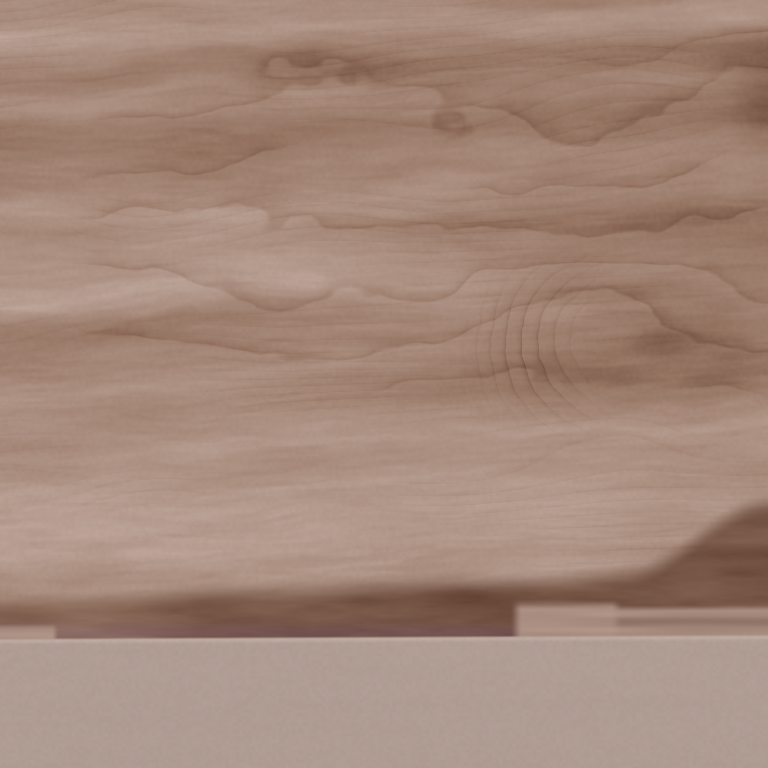
Write a WebGL 1 fragment shader that draws this texture.

```glsl
precision highp float;
// Pale wood board with soft horizontal bands, thin growth lines and a knot,
// above a dark shadow gap and a plain matte ledge. Layered value noise makes
// a tone from 0 (dark) to 1 (light), which a three-stop ramp then colours.
uniform vec2 u_resolution;

float hash(vec2 p) {
  vec3 q = fract(p.xyx * 0.1031);
  q += dot(q, q.yzx + 33.33);
  return fract((q.x + q.y) * q.z);
}

float noise(vec2 p) {
  vec2 i = floor(p), f = fract(p);
  f = f * f * (3.0 - 2.0 * f);
  return mix(mix(hash(i), hash(i + vec2(1.0, 0.0)), f.x),
             mix(hash(i + vec2(0.0, 1.0)), hash(i + 1.0), f.x), f.y);
}

float fbm(vec2 p) {
  float sum = 0.0, amp = 0.5;
  for (int i = 0; i < 5; i++) {
    sum += amp * noise(p);
    p = p * 2.03 + 17.3;
    amp *= 0.5;
  }
  return sum;
}

// Soft bump of half-width w around c
float band(float v, float c, float w) {
  float d = (v - c) / w;
  return exp(-d * d);
}

// Soft-edged rectangle mask
float box(vec2 p, vec2 lo, vec2 hi, float soft) {
  vec2 m = smoothstep(lo - soft, lo + soft, p) * (1.0 - smoothstep(hi - soft, hi + soft, p));
  return m.x * m.y;
}

// Growth line: crisp on one side, fading out on the other
float growthLine(float phase) {
  float f = fract(phase);
  return smoothstep(0.0, 0.07, f) * exp(-f * 7.0);
}

float woodTone(vec2 p) {
  float warp = fbm(p * vec2(3.0, 8.0) + 4.0) - 0.5;
  float v = p.y - 0.035 * p.x + 0.05 * warp;

  // Broad light and dark bands
  float left = 1.0 - smoothstep(0.2, 0.85, p.x);
  float t = 0.71 - 0.1 * smoothstep(0.3, 1.0, p.x) * smoothstep(0.4, 0.55, p.y);
  t += 0.13 * band(v, 0.95, 0.018) + 0.1 * band(v, 0.72, 0.022);
  t += 0.16 * left * band(v, 0.61, 0.022) + 0.08 * left * band(v, 0.66, 0.03);
  t += 0.17 * band(v, 0.31, 0.07) + 0.07 * band(v, 0.41, 0.015);
  t -= 0.17 * band(v, 0.895, 0.022) + 0.13 * band(v, 0.81, 0.025);
  t -= 0.15 * left * band(v, 0.565, 0.018) + 0.1 * (1.0 - left) * band(v, 0.67, 0.035);
  t -= 0.07 * band(v, 0.47, 0.02);

  // Cloudy stain and streaks drawn out along the grain
  t += 0.32 * (fbm(vec2(p.x * 3.0, v * 17.0) + 9.0) - 0.48);
  t += 0.19 * (fbm(vec2(p.x * 7.0, v * 65.0)) - 0.48);
  t += 0.07 * (noise(vec2(p.x * 22.0, v * 210.0)) - 0.5);

  // Wandering growth lines, broken up by noise
  float figure = smoothstep(0.4, 0.62, noise(p * vec2(4.0, 9.0) + 31.0));
  figure *= smoothstep(0.42, 0.5, p.y);
  float path = p.y * 13.0 + 3.2 * fbm(p * vec2(2.6, 5.0) + 21.0);
  t -= 0.26 * figure * growthLine(path);
  float fine = p.y * 62.0 - p.x * 4.0 + 4.0 * noise(p * vec2(5.0, 11.0));
  t -= 0.1 * growthLine(fine) * smoothstep(0.35, 0.75, noise(p * vec2(5.0, 14.0) + 7.0));

  // Knot with arched rings on its left side
  vec2 k = (p - vec2(0.86, 0.555)) * vec2(1.0, 1.25);
  float r = length(k) + 0.035 * warp;
  float arch = band(r, 0.175, 0.055) * smoothstep(-0.02, -0.12, k.x) * band(k.y, 0.0, 0.11);
  t -= arch * (0.07 + 0.34 * growthLine(r * 48.0 + 1.5 * noise(p * 9.0)));
  t -= 0.21 * band(length(k * vec2(1.0, 1.6)) + 0.05 * warp, 0.0, 0.045);
  t -= 0.08 * band(r, 0.085, 0.035);

  // Dark stain cut by the right edge
  t -= 0.25 * band(length((p - vec2(1.01, 0.88)) * vec2(1.0, 0.8)) + 0.06 * warp, 0.0, 0.05);
  return t;
}

vec3 woodColor(float t) {
  vec3 dark = vec3(0.37, 0.24, 0.185);
  vec3 brown = vec3(0.59, 0.46, 0.39);
  vec3 pale = vec3(0.745, 0.655, 0.61);
  return t < 0.5 ? mix(dark, brown, clamp(t * 2.0, 0.0, 1.0))
                 : mix(brown, pale, min(t * 2.0 - 1.0, 1.1));
}

void main() {
  vec2 p = gl_FragCoord.xy / u_resolution;
  float speck = noise(p * 230.0) - 0.5;
  vec3 color = woodColor(woodTone(p) + 0.045 * speck);

  // Shadow gap under the board, swelling toward the right
  float rim = 0.218 + 0.045 * p.x + 0.085 * smoothstep(0.82, 1.0, p.x);
  rim += 0.012 * (noise(p * vec2(7.0, 3.0)) - 0.5);
  float shade = 1.0 - smoothstep(rim - 0.024, rim + 0.012, p.y);
  float depth = 0.3 - 0.2 * smoothstep(0.05, 0.4, p.x) + 0.1 * smoothstep(0.7, 0.95, p.x);
  depth += 0.45 * (fbm(p * vec2(8.0, 40.0)) - 0.45);
  vec3 gap = woodColor(depth) + vec3(0.0, 0.0, 0.05) * band(p.y, 0.175, 0.012);
  color = mix(color, gap, shade * 0.93);

  // Pale pieces standing in the gap
  float grain = noise(p * vec2(10.0, 150.0));
  vec3 piece = vec3(0.65, 0.54, 0.49) + 0.06 * (grain - 0.5);
  color = mix(color, piece - 0.07 * band(p.y, 0.19, 0.006),
              box(p, vec2(0.79, 0.1), vec2(1.1, 0.208), 0.005));
  color = mix(color, piece + 0.02, box(p, vec2(0.672, 0.1), vec2(0.803, 0.213), 0.008));
  color = mix(color, piece + 0.03, box(p, vec2(-0.1, 0.1), vec2(0.072, 0.184), 0.005));

  // Matte ledge with a thin lit edge
  float top = 0.168 + 0.005 * p.x;
  vec3 ledge = vec3(0.685, 0.61, 0.575) + 0.03 * (p.y - 0.08) + 0.016 * speck;
  ledge += 0.012 * (fbm(p * vec2(5.0, 60.0)) - 0.5) + 0.05 * band(p.y, top - 0.003, 0.003);
  color = mix(ledge, color, smoothstep(top - 0.002, top + 0.002, p.y));

  gl_FragColor = vec4(color, 1.0);
}
```
